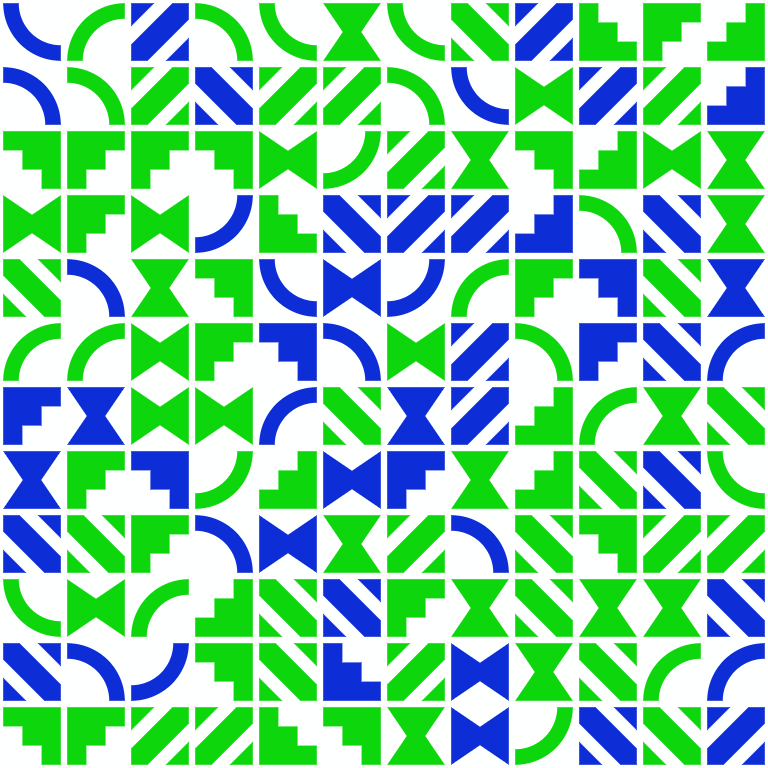
Reproduce this pattern procedurally as a WebGL 1 fragment shader.

```glsl
precision highp float;
// A square grid of geometric tiles in two inks on a pale ground. Each cell
// hashes its index to choose a motif (arc, bow, stripes or stairs), one of
// four quarter turns and an ink; motifs are signed distances in a unit tile.

#define GRID 12.0            // tiles across and down
#define TILE_SIZE 0.9        // tile side as a share of its cell
#define ARC_WIDTH 0.27       // ring thickness
#define BOW_WAIST 0.16       // half width at the pinch
#define BAND_HALF 0.285      // central stripe reach along a tile side
#define CORNER_START 0.6     // where the corner triangles begin
#define STEPS 3              // stairs per tile
#define GREEN_SHARE 0.56     // chance of the green ink
#define SEED 7.0
#define PAPER vec3(0.995, 1.0, 1.0)
#define GREEN vec3(0.05, 0.84, 0.05)
#define BLUE vec3(0.05, 0.18, 0.84)

uniform vec2 u_resolution;

// Three independent random values per cell
vec3 hash3(vec2 cell) {
  vec2 c = cell + SEED;
  vec3 k = vec3(dot(c, vec2(127.1, 311.7)),
                dot(c, vec2(269.5, 183.3)),
                dot(c, vec2(419.2, 371.9)));
  return fract(sin(k) * 43758.5453);
}

vec2 quarterTurn(vec2 p, float turns) {
  if (turns < 1.0) return p;
  if (turns < 2.0) return vec2(-p.y, p.x);
  if (turns < 3.0) return -p;
  return vec2(p.y, -p.x);
}

// Motifs: p spans -0.5..0.5, negative distance is inside
float arcDist(vec2 p) {
  float r = length(p + 0.5);
  return abs(r - 1.0 + 0.5 * ARC_WIDTH) - 0.5 * ARC_WIDTH;
}

float bowDist(vec2 p) {
  float slope = 1.0 - 2.0 * BOW_WAIST;
  return (abs(p.x) - BOW_WAIST - slope * abs(p.y)) / length(vec2(1.0, slope));
}

float stripesDist(vec2 p) {
  float d = abs(p.x - p.y);
  return min(d - BAND_HALF, CORNER_START - d) * 0.7071;
}

float stairsDist(vec2 p) {
  vec2 q = p + 0.5;
  float d = 1.0;
  for (int i = 0; i < STEPS; i++) {
    float rise = float(i) / float(STEPS);
    vec2 corner = vec2(rise + 1.0 / float(STEPS), 1.0 - rise);
    d = min(d, max(q.x - corner.x, q.y - corner.y));
  }
  return d;
}

float motifDist(vec2 p, float kind) {
  if (kind < 1.0) return arcDist(p);
  if (kind < 2.0) return bowDist(p);
  if (kind < 3.0) return stripesDist(p);
  return stairsDist(p);
}

void main() {
  float side = min(u_resolution.x, u_resolution.y);
  vec2 grid = gl_FragCoord.xy / side * GRID;
  vec2 cell = floor(grid);
  vec2 p = (fract(grid) - 0.5) / TILE_SIZE;
  float pixel = GRID / (side * TILE_SIZE);

  // Motif, turn and ink for this cell
  vec3 rnd = hash3(cell);
  float turns = floor(rnd.y * 4.0);
  float motif = motifDist(quarterTurn(p, turns), rnd.x * 4.0);
  vec3 ink = rnd.z < GREEN_SHARE ? GREEN : BLUE;

  // Trim to the tile square and smooth the edge over one pixel
  float square = max(abs(p.x), abs(p.y)) - 0.5;
  float cover = clamp(0.5 - max(motif, square) / pixel, 0.0, 1.0);
  gl_FragColor = vec4(mix(PAPER, ink, cover), 1.0);
}
```
